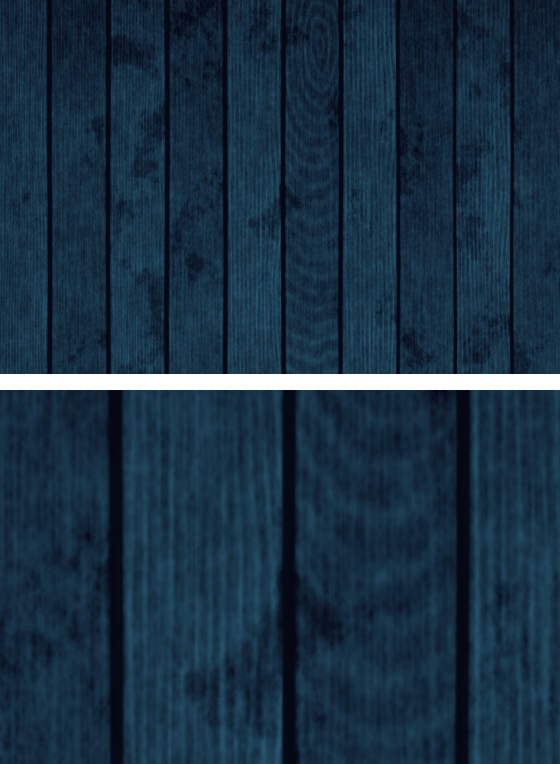
Top, the full canvas; bottom, a detail of the centre.
Write a WebGL 2 fragment shader that draws this texture.

```glsl
#version 300 es
precision highp float;
// Ten upright planks of worn blue wood with dark gaps, grain lines and stains.
uniform vec2 u_resolution;
out vec4 outColor;

const float TAU = 6.2831853;
const float FIRST_GAP = 0.0885;   // canvas widths
const float PITCH = 0.1032;       // canvas widths per plank
const float KNOT_PLANK = 5.0;
const vec3 GAP_COLOR = vec3(0.018, 0.025, 0.075);
const vec3 DARK_WOOD = vec3(0.030, 0.050, 0.115);
const vec3 LIGHT_WOOD = vec3(0.130, 0.290, 0.380);

vec2 hash2(vec2 p) {
    vec3 q = fract(p.xyx * vec3(0.1031, 0.1030, 0.0973));
    q += dot(q, q.yzx + 33.33);
    return fract((q.xx + q.yz) * q.zy);
}

// Cellular noise: distance to the nearest scattered point.
float cells(vec2 p) {
    vec2 id = floor(p), f = fract(p);
    float nearest = 2.0;
    for (int y = -1; y <= 1; y++)
        for (int x = -1; x <= 1; x++) {
            vec2 o = vec2(x, y);
            vec2 d = o + hash2(id + o + 100.0) - f;
            nearest = min(nearest, dot(d, d));
        }
    return sqrt(nearest);
}

// Octaves of cellular noise, centred near zero.
float grime(vec2 p) {
    float sum = 0.0, amp = 0.5;
    for (int i = 0; i < 4; i++) {
        sum += amp * (cells(p) - 0.42);
        p = mat2(1.6, 1.2, -1.2, 1.6) * p + 7.3;
        amp *= 0.72;
    }
    return sum;
}

// Warped, rotated sines in about -1..1.
float layeredSines(vec2 p, float seed) {
    float sum = 0.0, amp = 0.5;
    for (int i = 0; i < 5; i++) {
        sum += amp * sin(p.x + seed + 1.4 * sin(p.y + seed * 1.7));
        p = mat2(1.4, 1.1, -1.1, 1.4) * p + sum;
        amp *= 0.62;
    }
    return sum;
}

// Grain lines: straight ones bend gently, knotted ones form tall arches.
float grainLines(vec2 q, float count, float knotted, float seed) {
    float bend = layeredSines(q * vec2(2.2, 5.0), seed);
    float edgeWave = smoothstep(0.55, 1.0, q.x) * sin(q.y * 17.0 + seed);
    float straight = q.x * count + 0.55 * bend + 0.5 * edgeWave;
    vec2 k = vec2(q.x - 0.55 + 0.12 * bend, (q.y - 0.59) * 3.2);
    float arches = length(k) * 10.0 + 0.5 * bend;
    float wave = 0.5 + 0.5 * sin(TAU * mix(straight, arches, knotted));
    return wave * wave - 0.375;
}

// Dark slot between planks; x is the place across one plank, 0..1.
float gapMask(float x, float halfWidth, float blur) {
    float d = min(x, 1.0 - x);
    return 1.0 - smoothstep(halfWidth - blur, halfWidth + blur, d);
}

// Brightness of the wood before the gaps are laid over it.
float woodTone(vec2 p, vec2 uv, float across, float plank) {
    vec2 rnd = hash2(vec2(plank + 3.0, 17.0));
    float seed = rnd.x * 40.0 + plank;
    float smoothPlank = mod(plank, 2.0);
    float knotted = 1.0 - step(0.5, abs(plank - KNOT_PLANK));
    float patches = layeredSines(p * vec2(15.0, 9.0), seed);

    // Broad light: odd planks and the upper end are darker
    float tone = 0.69 - 0.10 * smoothPlank + 0.10 * (rnd.y - 0.5);
    tone -= (0.14 + 0.12 * smoothPlank) * smoothstep(0.4, 1.0, uv.y);
    tone -= 0.22 * smoothstep(0.45, 0.9, length(uv - vec2(0.52, 0.42)));
    tone += 0.11 * patches;

    // Worn stains and mottling
    float mottle = grime(p * vec2(42.0, 30.0) + seed);
    float stain = layeredSines(p * vec2(24.0, 17.0) + 4.0, seed * 2.3);
    tone += 0.42 * mottle;
    tone -= 0.30 * smoothstep(0.25, 0.9, stain - 0.8 * mottle);

    // Annual rings, then fine fibres and pores
    float count = mix(20.0, 13.0, smoothstep(1.0, 4.0, plank));
    float strength = mix(mix(0.20, 0.32, smoothstep(1.0, 4.0, plank)), 0.09, smoothPlank);
    strength = mix(strength, 0.24, knotted) * (0.8 + 0.3 * patches);
    tone += strength * grainLines(vec2(across, p.y), count, knotted, seed);
    tone += 0.30 * (cells(vec2(p.x * 230.0, p.y * 10.0)) - 0.42);
    tone += 0.22 * (cells(p * vec2(210.0, 120.0)) - 0.42);
    return tone;
}

void main() {
    vec2 uv = gl_FragCoord.xy / u_resolution;
    vec2 p = gl_FragCoord.xy / u_resolution.x;

    // Plank number and place across it, with slightly uneven spacing
    float s = (p.x - FIRST_GAP) / PITCH;
    s -= 0.044 * sin(s * TAU / 16.0) + 0.006 * sin(p.y * 9.0 + floor(s + 0.5) * 2.0);
    float plank = floor(s) + 1.0;
    float across = fract(s);

    float tone = woodTone(p, uv, across, plank);

    // Rounded edges: thin worn rim, then shade falling into the gap
    float halfWidth = mix(0.036, 0.025, smoothstep(5.0, 6.5, s));
    float edge = min(across, 1.0 - across) - halfWidth;
    tone += 0.13 * exp(-pow((edge - 0.035) / 0.022, 2.0));
    tone -= 0.28 * exp(-max(edge, 0.0) / 0.018);

    vec3 color = mix(DARK_WOOD, LIGHT_WOOD, clamp(tone, -0.05, 1.2));
    float blur = max(0.012, 0.7 / (u_resolution.x * PITCH));
    color = mix(color, GAP_COLOR, 0.95 * gapMask(across, halfWidth, blur));
    outColor = vec4(color, 1.0);
}
```
